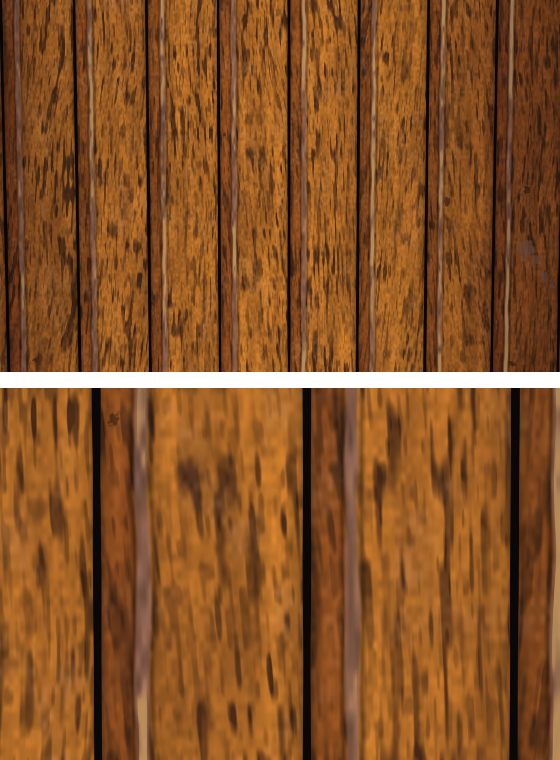
Top, the full canvas; bottom, a detail of the centre.
Give the GLSL for this texture, as a Shadertoy shader.

```glsl
// Varnished tongue-and-groove timber boards with worn beads and dark open grain.
#define PITCH_BOTTOM 0.1224   // board width at the lower edge, canvas width = 1
#define PITCH_TOP 0.1260      // board width at the upper edge
#define VANISH_X 0.516        // the groove that stands upright
#define BEAD_POS 0.215        // bead centre, as a share of the board
#define BEAD_HALF 0.032
#define GROOVE_HALF 0.019
#define PORE_SCALE vec2(235.0, 34.0)
#define PORE_DEPTH 0.72
#define SCUFFS 9

const vec3 GOLD = vec3(0.69, 0.42, 0.15);
const vec3 BROWN = vec3(0.54, 0.31, 0.13);
const vec3 RED_BROWN = vec3(0.43, 0.20, 0.09);
const vec3 DARK_GRAIN = vec3(0.20, 0.11, 0.07);
const vec3 GROOVE = vec3(0.035, 0.025, 0.025);
const vec3 SHEEN = vec3(0.61, 0.44, 0.33);
const vec3 BEAD_GREY = vec3(0.49, 0.35, 0.30);
const vec3 BARE_WOOD = vec3(0.73, 0.57, 0.37);

float hash(vec2 p) {
    vec3 q = fract(p.xyx * 0.1031);
    q += dot(q, q.yzx + 33.33);
    return fract((q.x + q.y) * q.z);
}

float noise(vec2 p) {
    vec2 i = floor(p), f = fract(p);
    f = f * f * (3.0 - 2.0 * f);
    return mix(mix(hash(i), hash(i + vec2(1, 0)), f.x),
               mix(hash(i + vec2(0, 1)), hash(i + vec2(1, 1)), f.x), f.y);
}

float fbm(vec2 p) {
    float sum = 0.0, amp = 0.5;
    for (int i = 0; i < 4; i++) {
        sum += amp * noise(p);
        p = p * 2.03 + 17.1;
        amp *= 0.5;
    }
    return sum / 0.9375;
}

// Filled band around zero with smooth edges
float band(float d, float halfWidth, float soft) {
    return 1.0 - smoothstep(halfWidth - soft, halfWidth + soft, abs(d));
}

void mainImage(out vec4 fragColor, in vec2 fragCoord) {
    vec2 p = fragCoord / iResolution.x;
    float height = fragCoord.y / iResolution.y;

    // Board coordinate: slight perspective in both directions
    float k = (p.x - VANISH_X) / mix(PITCH_BOTTOM, PITCH_TOP, height);
    k += 0.0052 * k * k;
    float id = floor(k) + 20.0, f = fract(k);
    float soft = 0.6 / (iResolution.x * PITCH_BOTTOM);
    float seed = hash(vec2(id, 3.7));
    float strip = 1.0 - smoothstep(BEAD_POS - 0.02, BEAD_POS + 0.02, f);

    // Base tone: golden in the middle, redder to the right and on narrow strips
    float blotch = fbm(p * vec2(13.0, 8.0) + id * 7.3);
    float fibre = fbm(vec2(p.x * 85.0, p.y * 7.0) + id * 11.0);
    float redness = smoothstep(0.74, 0.98, p.x) + 0.45 * (1.0 - smoothstep(0.0, 0.15, p.x));
    float gold = 0.9 * blotch + 0.5 * fibre + 0.4 * (seed - 0.5) - 0.05;
    vec3 col = mix(BROWN, GOLD, clamp(gold - 0.5 * redness, 0.0, 1.0));
    col = mix(col, RED_BROWN, clamp(0.55 * redness + 0.55 * strip, 0.0, 0.82));
    col *= 0.83 + 0.36 * fibre;

    // Grain: short slanted pores over finer speckle
    vec2 g = p + id * vec2(0.37, 0.71);
    g.x += p.y * (hash(vec2(id, 9.1)) - 0.5) * 0.16;
    g.x += 0.016 * noise(p * vec2(14.0, 7.0) + id);
    float pores = smoothstep(0.56, 0.86, noise(g * PORE_SCALE));
    float fine = smoothstep(0.50, 0.90, noise(g * PORE_SCALE * vec2(1.6, 2.1) + 41.0));
    float density = 0.45 + 0.75 * noise(p * vec2(22.0, 11.0) + id * 5.0);
    col = mix(col, DARK_GRAIN, clamp((pores + 0.55 * fine) * density * PORE_DEPTH, 0.0, 0.85));

    // Varnish sheen and tiny surface texture
    float speck = noise(p * vec2(300.0, 190.0));
    float gloss = smoothstep(0.50, 0.80, fbm(p * vec2(38.0, 26.0) + 8.0));
    col = mix(col, SHEEN, 0.30 * gloss * speck * (1.0 - 0.6 * redness));
    col *= 0.90 + 0.20 * speck;

    // Bead: grey varnish rubbed down to bare wood in stretches
    float wobble = 0.018 * (noise(vec2(p.y * 26.0, id * 3.0)) - 0.5);
    float bead = f - BEAD_POS - wobble;
    float rub = fbm(vec2(p.y * 9.0, id * 13.0)) + 0.22 * (p.x - 0.5);
    float chips = noise(vec2(p.x * 260.0, p.y * 75.0));
    float beadWidth = BEAD_HALF * (0.8 + 0.4 * noise(vec2(p.y * 35.0, id)));
    vec3 beadCol = BEAD_GREY * (0.78 + 0.40 * chips);
    float bare = smoothstep(0.42, 0.66, rub + 0.25 * (chips - 0.5));
    beadCol = mix(beadCol, BARE_WOOD, bare * band(bead, beadWidth * 0.65, soft));
    col *= 1.0 - 0.35 * band(bead - 0.048, 0.012, soft + 0.012);
    col *= 1.0 - 0.38 * band(bead + 0.044, 0.010, soft + 0.012);
    col = mix(col, beadCol, 0.85 * band(bead, beadWidth, soft + 0.008));

    // Scattered scuffs: pale scrapes at the right, dark dents elsewhere
    for (int i = 0; i < SCUFFS; i++) {
        float n = float(i);
        vec2 c = vec2(hash(vec2(n, 1.3)), 0.66 * hash(vec2(n, 5.9)));
        bool pale = i < 4;
        if (pale) c = vec2(0.94, 0.22) + vec2(0.016, -0.024) * n;
        float r = pale ? 0.016 / (1.0 + 0.7 * n) : 0.005;
        float d = length((p - c) * vec2(1.0, 0.8)) + 0.018 * (fbm(p * 110.0) - 0.5);
        float mark = 1.0 - smoothstep(r * 0.65, r, d);
        col = mix(col, pale ? BEAD_GREY * 0.9 : DARK_GRAIN, 0.65 * mark);
    }

    // Grooves with soft shadow on the rounded board edges
    float edge = min(f, 1.0 - f);
    float grooveWidth = GROOVE_HALF * (0.85 + 0.3 * noise(vec2(p.y * 18.0, floor(k + 0.5))));
    col *= 1.0 - 0.55 * exp(-edge / 0.032);
    col = mix(col, GROOVE, band(edge, grooveWidth, soft));

    // Uneven light
    col *= 1.04 - 0.22 * pow(abs(p.x - 0.48) * 2.0, 2.5);
    fragColor = vec4(clamp(col, 0.0, 1.0), 1.0);
}
```
